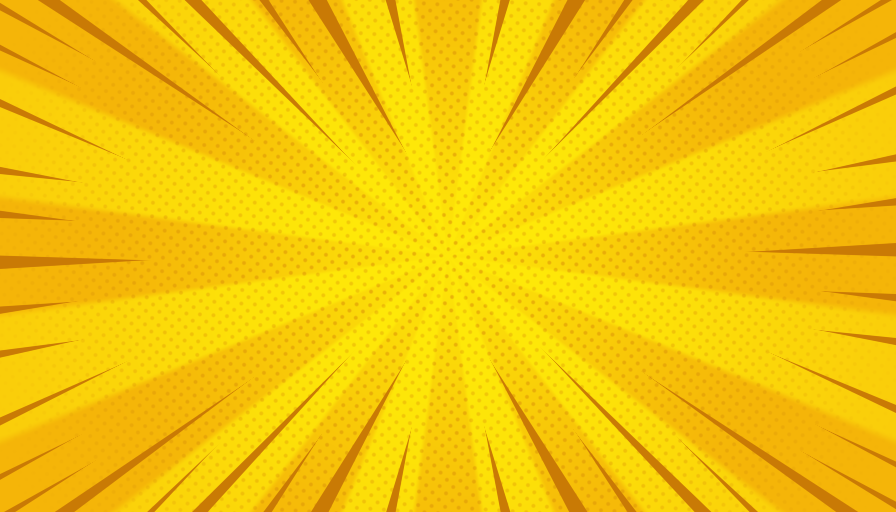
Write a WebGL 2 fragment shader that draws this background.

```glsl
#version 300 es
precision highp float;
// Golden comic burst: broad rays, halftone dots and dark speed spikes at the rim.

uniform vec2 u_resolution;
out vec4 fragColor;

const vec3 GLOW = vec3(0.995, 0.91, 0.03);
const vec3 RAY_LIGHT = vec3(0.98, 0.80, 0.04);
const vec3 RAY_DEEP = vec3(0.96, 0.71, 0.03);
const vec3 DOT_COLOR = vec3(0.88, 0.61, 0.03);
const vec3 SPIKE_COLOR = vec3(0.79, 0.48, 0.02);

// Spikes of one quadrant: tip x, tip y, heading in radians, half-width slope
const int SPIKE_COUNT = 12;
const vec4 SPIKES[SPIKE_COUNT] = vec4[SPIKE_COUNT](
    vec4(0.070, 0.330, 1.33, 0.056), vec4(0.080, 0.200, 1.05, 0.046),
    vec4(0.245, 0.342, 0.96, 0.040), vec4(0.180, 0.180, 0.80, 0.027),
    vec4(0.445, 0.358, 0.78, 0.030), vec4(0.377, 0.230, 0.61, 0.026),
    vec4(0.685, 0.388, 0.53, 0.032), vec4(0.715, 0.338, 0.47, 0.032),
    vec4(0.620, 0.194, 0.43, 0.028), vec4(0.712, 0.153, 0.16, 0.046),
    vec4(0.720, 0.078, 0.10, 0.050), vec4(0.575, 0.000, 0.00, 0.046));

vec2 rotate(vec2 p, float angle) {
    float c = cos(angle), s = sin(angle);
    return vec2(c * p.x + s * p.y, c * p.y - s * p.x);
}

// 1 inside the deep sectors, 0 inside the light ones
float rayMask(vec2 p, float count, float pixel) {
    float softness = 0.12 + count * pixel / max(length(p), pixel);
    return smoothstep(-softness, softness, cos(count * atan(p.y, p.x)));
}

// Tilted square lattice of round dots
float halftone(vec2 p, float spacing, float angle, float radius, float pixel) {
    vec2 cell = (fract(rotate(p, angle) / spacing) - 0.5) * spacing;
    return 1.0 - smoothstep(radius - pixel, radius + pixel, length(cell));
}

// Wedge that widens outward from its tip
float spike(vec2 p, vec4 shape, float pixel) {
    vec2 q = rotate(p - shape.xy, shape.z);
    return smoothstep(-0.3 * pixel, pixel, shape.w * q.x - abs(q.y)) * step(0.0, q.x);
}

// Every spike, mirrored into the four quadrants with a slight lean
float spikeMask(vec2 p, float lean, float pixel) {
    vec2 q = abs(vec2(p.x, p.y - lean * p.x));
    float mask = 0.0;
    for (int i = 0; i < SPIKE_COUNT; i++) {
        mask = max(mask, spike(q, SPIKES[i], pixel));
    }
    return mask;
}

void main() {
    // Centred coordinates, canvas height = 1
    float pixel = 1.0 / u_resolution.y;
    vec2 p = (gl_FragCoord.xy - 0.5 * u_resolution) * pixel;
    float radius = length(p);

    // Rays over a warm radial gradient
    float deep = rayMask(p, 12.0, pixel);
    vec3 light = mix(GLOW, RAY_LIGHT, smoothstep(0.12, 1.05, radius));
    vec3 shade = mix(GLOW, RAY_DEEP, smoothstep(-0.12, 0.75, radius));
    vec3 color = mix(light, shade, deep);

    // Halftone, strongest in the deep rays and fading toward the rim
    float dots = halftone(p, 0.0187, 0.72, 0.0037, pixel);
    float strength = mix(0.42, 0.66, deep) * (1.0 - smoothstep(0.55, 1.0, radius));
    color = mix(color, DOT_COLOR, dots * strength);

    // Speed spikes
    color = mix(color, SPIKE_COLOR, spikeMask(p, 0.014, pixel));
    fragColor = vec4(color, 1.0);
}
```
